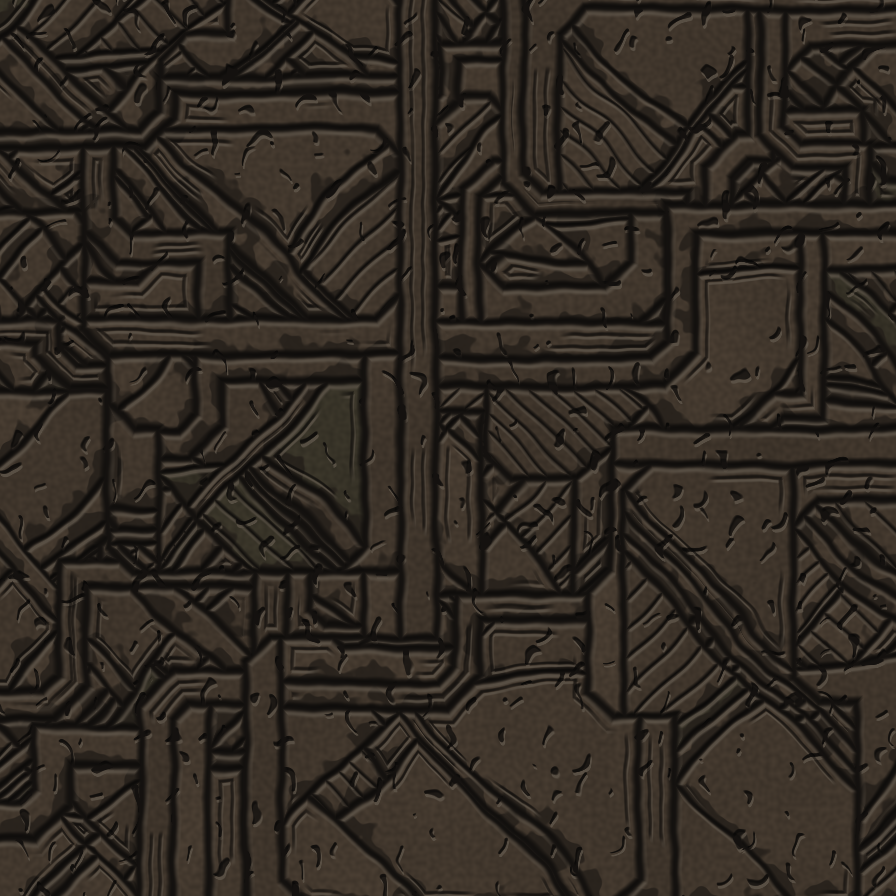
Write a Shadertoy shader that draws this texture.

```glsl
// Dark carved stone relief: jogged bars, diagonal slabs, chips and stained undercuts.
const vec3 GROOVE = vec3(0.078, 0.068, 0.059), STAIN = vec3(0.137, 0.117, 0.097);
const vec3 FACE = vec3(0.252, 0.212, 0.172), MOSS = vec3(0.19, 0.18, 0.137);
const vec3 RIM = vec3(0.38, 0.345, 0.30);
const vec2 TO_LIGHT = vec2(-0.0012, 0.0034);
const uint LAYOUT_SEED = 4217u;
const int PANEL_CUTS = 5;
const float SLAB_AREA = 0.007;
const float FRAME_WIDTH = 0.04;
const float CHAMFER = 0.028;
const float BEVEL = 0.0085;
const float CHIP_GRID = 30.0;
const float CHIP_SHARE = 0.6;
const float STAIN_REACH = 0.016;

struct Slab { float edge; float low; bool isBar; uint seed; };

// Random numbers and gradient noise
float rnd(inout uint s) {
    s = s * 747796405u + 2891336453u;
    uint w = ((s >> ((s >> 28u) + 4u)) ^ s) * 277803737u;
    return float(((w >> 22u) ^ w) >> 8u) / 16777216.0;
}
vec2 rnd2(inout uint s) { float a = rnd(s); return vec2(a, rnd(s)); }
uint cellSeed(vec2 c) {
    ivec2 k = ivec2(c) + 512;
    return uint(k.x) * 1973u + uint(k.y) * 92837u;
}
float corner(vec2 c, vec2 f, vec2 o) {
    uint s = cellSeed(c + o);
    float a = 6.2832 * rnd(s);
    return dot(vec2(cos(a), sin(a)), f - o);
}
float gradNoise(vec2 p) {
    vec2 c = floor(p), f = p - c, u = f * f * f * (f * (f * 6.0 - 15.0) + 10.0);
    return mix(mix(corner(c, f, vec2(0, 0)), corner(c, f, vec2(1, 0)), u.x),
               mix(corner(c, f, vec2(0, 1)), corner(c, f, vec2(1, 1)), u.x), u.y);
}
vec2 warp(vec2 p) { return vec2(gradNoise(p), gradNoise(p + 37.3)); }

// Splits a slab along a line or a bar
void addCut(inout Slab s, float along, float upness, float bar, float weight) {
    float side = abs(along) - bar;
    s.isBar = side < 0.0;
    s.edge = min(s.edge, abs(side) * weight);
    float low = s.isBar ? along + bar : (along > 0.0 ? side : 1.0);
    if (upness > 0.3) s.low = min(s.low, low);
    s.seed += s.isBar ? 101u : (along > 0.0 ? 7919u : 15013u);
}

Slab findSlab(vec2 p) {
    Slab s = Slab(1.0, 1.0, false, LAYOUT_SEED);
    vec2 fine = warp(p * 32.0) * 0.003, bent = p + warp(p * 8.0) * 0.025 + fine;
    p += warp(p * 9.0) * 0.004 + fine;
    vec2 lo = vec2(-0.13, -0.09), hi = vec2(1.11, 1.07);
    // Panels parted by chamfered, jogged bars, some with a frame
    for (int i = 0; i < PANEL_CUTS && !s.isBar; i++) {
        vec2 size = hi - lo;
        vec2 axis = size.x > size.y * (0.7 + 0.6 * rnd(s.seed)) ? vec2(1, 0) : vec2(0, 1);
        vec2 mid = mix(lo, hi, mix(0.32, 0.6, rnd(s.seed)));
        float bar = mix(0.009, 0.022, rnd(s.seed)) * step(rnd(s.seed), 0.55);
        float jog = dot(size, axis) * mix(0.1, 0.25, rnd(s.seed));
        float x = dot(p - mid, axis);
        float y = dot(p - mid, 1.0 - axis) * (rnd(s.seed) < 0.5 ? -1.0 : 1.0);
        float along = max(min(min(x, y), (x + y - CHAMFER) * 0.707), x - jog);
        addCut(s, along, axis.y, bar, 1.0);
        if (along > 0.0) lo = mix(lo, mid + bar, axis);
        else hi = mix(hi, mid + jog - bar, axis);
        size = hi - lo;
        if (!s.isBar && min(size.x, size.y) > 0.17 && rnd(s.seed) < 0.45) {
            lo += FRAME_WIDTH * step(0.5, rnd2(s.seed));
            hi -= FRAME_WIDTH * step(0.5, rnd2(s.seed));
            vec2 q = max(lo - p, p - hi);
            float beyond = max(max(q.x, q.y), (q.x + q.y + CHAMFER) * 0.707);
            s.isBar = beyond > 0.0;
            s.edge = min(s.edge, abs(beyond));
            if (!s.isBar) s.low = min(s.low, p.y - lo.y);
            s.seed += s.isBar ? 331u : 577u;
        }
    }
    // Mostly diagonal slabs, more of them in larger panels
    int cuts = min(6, 1 + int((hi.x - lo.x) * (hi.y - lo.y) / SLAB_AREA));
    for (int i = 0; i < cuts && !s.isBar; i++) {
        float turn = rnd(s.seed);
        vec2 n = turn < 0.9 ? vec2(turn < 0.45 ? 0.707 : -0.707, 0.707) : vec2(0, 1);
        vec2 c = mix(lo, hi, 0.1 + 0.8 * rnd2(s.seed));
        float bar = mix(0.007, 0.016, rnd(s.seed)) * step(rnd(s.seed), 0.35);
        addCut(s, dot(bent - c, n), n.y, bar, 1.3);
    }
    return s;
}

// Short bent chisel marks and pits
float chips(vec2 p) {
    vec2 g = p * CHIP_GRID + warp(p * 45.0) * 0.3, c = floor(g);
    float mark = 0.0;
    for (int k = 0; k < 9; k++) {
        vec2 cell = c + vec2(k % 3, k / 3) - 1.0;
        uint s = cellSeed(cell + 200.0);
        float present = step(rnd(s), CHIP_SHARE);
        vec2 v = g - cell - 0.1 - 0.8 * rnd2(s);
        float a = mix(0.2, 2.2, rnd(s)), reach = 0.36 * rnd(s);
        v = mat2(cos(a), -sin(a), sin(a), cos(a)) * v;
        v.y += (rnd(s) - 0.5) * 2.0 * v.x * v.x;
        float d = length(vec2(v.x - clamp(v.x, -reach, reach), v.y));
        float w = mix(0.03, 0.1, rnd(s)) * (1.0 + v.x);
        mark = max(mark, present * (1.0 - smoothstep(w - 0.03, w + 0.03, d)));
    }
    return mark;
}

// Height, with ribs on some slabs and broken contour lines on others
float relief(vec2 p, out Slab s) {
    s = findSlab(p);
    uint local = s.seed;
    float style = rnd(local), d = s.edge, period = mix(0.017, 0.027, rnd(local));
    if (style < 0.2 && !s.isBar) {
        float u = dot(p + warp(p * 14.0) * 0.01, vec2(rnd(local) < 0.5 ? 0.7 : -0.7, 0.7)) / period;
        d = min(d, abs(fract(u) - 0.5) * period * 1.5 + 0.002);
    }
    float line = 1.0 - smoothstep(0.0005, 0.0032, abs(s.edge - 0.0135));
    line *= step(0.5, style) * smoothstep(-0.05, 0.1, gradNoise(p * 9.0));
    return clamp(smoothstep(0.0005, BEVEL, d) - 0.6 * line - 0.8 * chips(p), 0.0, 1.0);
}

void mainImage(out vec4 fragColor, in vec2 fragCoord) {
    vec2 p = fragCoord / iResolution.y;
    Slab s, neighbour;
    float h = relief(p, s), lit = h - relief(p + TO_LIGHT, neighbour);
    // Grained face with a ragged stain above its lower edge
    uint local = s.seed + 53u;
    vec3 face = mix(FACE, MOSS, 0.8 * step(rnd(local), 0.06)) * mix(0.95, 1.06, rnd(local));
    face *= 1.0 + 0.08 * gradNoise(p * 11.0) + 0.16 * gradNoise(p * 150.0);
    float ragged = gradNoise(p * 30.0) + 0.5 * gradNoise(p * 70.0);
    float stain = s.low - STAIN_REACH * (0.7 + 1.8 * ragged);
    face = mix(face, STAIN, 0.8 - 0.8 * smoothstep(-0.003, 0.002, stain));
    // Light from above
    vec3 col = mix(mix(GROOVE, face, h), RIM, clamp(lit * 1.3 * h, 0.0, 0.75));
    fragColor = vec4(col * (1.0 - 0.5 * clamp(-lit, 0.0, 1.0)), 1.0);
}
```
